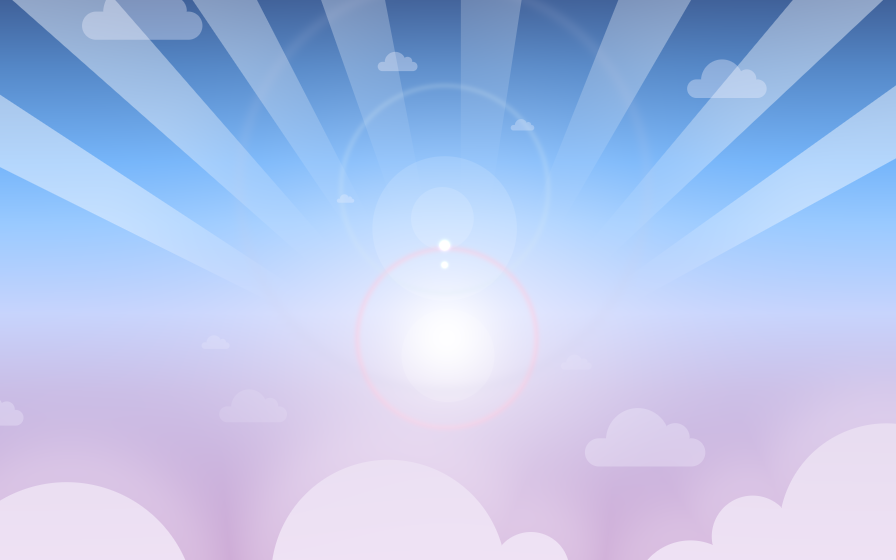
Write a WebGL 1 fragment shader that draws this background.

```glsl
precision highp float;
// A dawn sky: a layered vertical gradient with a fan of pale sun rays,
// lens flare discs and rings, and clouds built from unions of circles.
// Lengths are in canvas heights, with the origin at the lower left.
uniform vec2 u_resolution;

// Antialiased coverage of a signed distance
float fill(float d) {
  return clamp(0.5 - d * u_resolution.y, 0.0, 1.0);
}

float circle(vec2 p, vec2 center, float radius) {
  return length(p - center) - radius;
}

// Soft line around a circle
float ring(vec2 p, vec2 center, float radius, float width) {
  float d = circle(p, center, radius) / width;
  return exp(-d * d);
}

float ramp(float from, float to, float y) {
  return clamp((y - from) / (to - from), 0.0, 1.0);
}

vec3 skyColor(float y) {
  vec3 c = mix(vec3(0.76, 0.60, 0.80), vec3(0.79, 0.74, 0.90), ramp(0.0, 0.30, y));
  c = mix(c, vec3(0.78, 0.83, 0.99), ramp(0.30, 0.44, y));
  c = mix(c, vec3(0.60, 0.79, 1.00), ramp(0.44, 0.60, y));
  c = mix(c, vec3(0.46, 0.71, 0.98), ramp(0.60, 0.71, y));
  c = mix(c, vec3(0.33, 0.53, 0.78), ramp(0.71, 0.88, y));
  return mix(c, vec3(0.25, 0.38, 0.60), ramp(0.88, 1.0, y));
}

// Four rays at once, given by angle from the vertical and half width
float rays(float angle, float r, vec4 centers, vec4 halfWidths) {
  vec4 d = (abs(angle - centers) - halfWidths) * r;
  return dot(clamp(0.5 - d * u_resolution.y, 0.0, 1.0), vec4(1.0));
}

// Flat-bottomed cloud: a rounded bar with two bumps
float cloud(vec2 p, vec2 base, float width) {
  vec2 q = (p - base) / width;
  float bar = length(vec2(max(abs(q.x) - 0.383, 0.0), q.y - 0.117)) - 0.117;
  float bumps = min(circle(q, vec2(-0.06, 0.22), 0.265), circle(q, vec2(0.25, 0.24), 0.12));
  return fill(max(min(bar, bumps), -q.y) * width);
}

// Union of the large cloud tops along the lower edge
float cloudBank(vec2 p) {
  float left = circle(p, vec2(0.119, -0.092), 0.231);
  float middle = min(circle(p, vec2(0.694, -0.031), 0.210), circle(p, vec2(0.948, -0.019), 0.069));
  float right = min(circle(p, vec2(1.583, 0.052), 0.192), circle(p, vec2(1.344, 0.042), 0.073));
  right = min(right, circle(p, vec2(1.233, -0.067), 0.102));
  return min(left, min(middle, right));
}

void main() {
  vec2 p = gl_FragCoord.xy / u_resolution.y;
  vec2 sun = vec2(0.798, 0.396);
  vec3 color = skyColor(p.y);

  // Rays, stronger to the sides and fading toward their origin
  vec2 fan = p - vec2(0.823, 0.292);
  float angle = atan(fan.x, fan.y);
  float reach = length(fan);
  float beam = rays(angle, reach, vec4(-1.05, -0.782, -0.535, -0.264), vec4(0.059, 0.065, 0.060, 0.075))
             + rays(angle, reach, vec4(0.076, 0.452, 0.757, 1.01), vec4(0.076, 0.074, 0.060, 0.060));
  beam *= smoothstep(0.33, 0.75, reach) * mix(0.23, 0.50, min(abs(angle), 1.0));
  color = mix(color, vec3(0.95, 0.97, 1.0), beam);

  // Small drifting clouds
  float puffs = 0.35 * cloud(p, vec2(1.298, 0.825), 0.142);
  puffs += 0.35 * cloud(p, vec2(0.254, 0.929), 0.215);
  puffs += 0.35 * cloud(p, vec2(0.710, 0.873), 0.071);
  puffs += 0.30 * cloud(p, vec2(0.933, 0.767), 0.042);
  puffs += 0.30 * cloud(p, vec2(0.617, 0.638), 0.031);
  puffs += 0.20 * cloud(p, vec2(0.385, 0.377), 0.050);
  puffs += 0.15 * cloud(p, vec2(0.452, 0.246), 0.121);
  puffs += 0.30 * cloud(p, vec2(-0.018, 0.240), 0.120);
  puffs += 0.12 * cloud(p, vec2(1.029, 0.340), 0.055);
  puffs += 0.32 * cloud(p, vec2(1.152, 0.167), 0.215);
  color = mix(color, vec3(0.95, 0.95, 1.0), puffs);

  // Sun glow and core
  float r2 = dot(p - sun, p - sun);
  color = mix(color, vec3(1.0, 0.98, 1.0), 0.55 * exp(-9.0 * r2));
  color = mix(color, vec3(1.0), 0.95 * exp(-130.0 * r2));

  // Lens flare discs, rings and sparkles
  float discs = 0.13 * fill(circle(p, vec2(0.794, 0.592), 0.129));
  discs += 0.12 * fill(circle(p, vec2(0.790, 0.610), 0.056));
  discs += 0.14 * fill(circle(p, vec2(0.800, 0.365), 0.083));
  discs += 0.08 * fill(circle(p, sun, 0.160));
  color = mix(color, vec3(1.0), discs);
  color = mix(color, vec3(1.0, 0.80, 0.88), 0.40 * ring(p, sun, 0.160, 0.006));
  color = mix(color, vec3(0.85, 0.92, 0.95), 0.18 * ring(p, vec2(0.794, 0.662), 0.185, 0.006));
  color = mix(color, vec3(0.80, 0.80, 0.90), 0.10 * ring(p, vec2(0.792, 0.667), 0.365, 0.012));
  color += 0.6 * ring(p, vec2(0.794, 0.562), 0.0, 0.007) + 0.3 * ring(p, vec2(0.794, 0.527), 0.0, 0.005);

  // Cloud bank with its soft halo
  float bank = cloudBank(p);
  float gap = max(bank, 0.0);
  color = mix(color, vec3(0.96, 0.91, 0.97), 0.42 * exp(-120.0 * gap * gap));
  vec3 bankColor = mix(vec3(0.95, 0.91, 0.97), vec3(0.92, 0.88, 0.95), ramp(0.0, 0.22, p.y));
  color = mix(color, bankColor, 0.85 * fill(bank));

  gl_FragColor = vec4(min(color, 1.0), 1.0);
}
```
